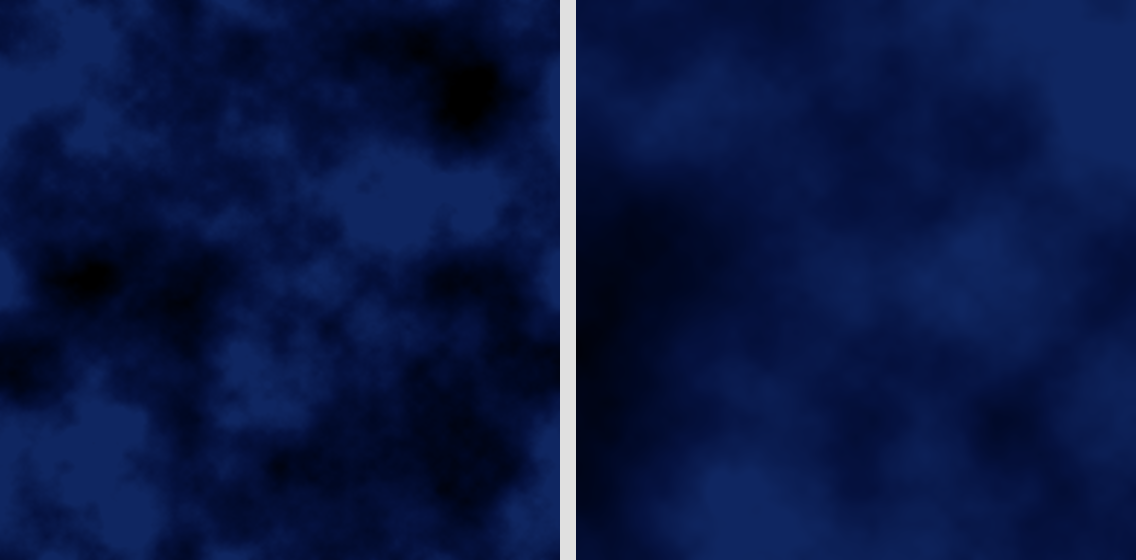
Left: the whole. Right: its middle third, enlarged.
Reproduce this texture procedurally as a Shadertoy shader.

```glsl
// Dark blue nebula clouds: wrapped value noise summed over octaves,
// then coloured by a ramp from black through navy to a muted blue.
// Every octave has a whole number of cells, so the canvas tiles.

const float BASE_CELLS = 6.0;   // cells across the canvas in the first octave
const int   OCTAVES    = 6;
const float GAIN       = 0.5;   // strength of each octave relative to the last
const float SEED       = 17.0;

// Cloud densities at which each ramp colour is reached
const float BLACK_LEVEL = 0.205;
const float DEEP_LEVEL  = 0.385;
const float NAVY_LEVEL  = 0.54;
const float GLOW_LEVEL  = 0.69;

const vec3 BLACK = vec3(0.0);
const vec3 DEEP  = vec3(0.0, 0.03, 0.14);
const vec3 NAVY  = vec3(0.02, 0.07, 0.25);
const vec3 GLOW  = vec3(0.06, 0.15, 0.38);

float hash(vec2 p) {
    return fract(sin(dot(p, vec2(127.1, 311.7))) * 43758.5453);
}

// Random value of a lattice point, repeating after period cells
float latticeValue(vec2 cell, float period, float seed) {
    return hash(mod(cell, period) + seed);
}

float tileNoise(vec2 p, float period, float seed) {
    vec2 cell = floor(p);
    vec2 f = fract(p);
    vec2 s = f * f * (3.0 - 2.0 * f);
    float a = latticeValue(cell, period, seed);
    float b = latticeValue(cell + vec2(1.0, 0.0), period, seed);
    float c = latticeValue(cell + vec2(0.0, 1.0), period, seed);
    float d = latticeValue(cell + vec2(1.0, 1.0), period, seed);
    return mix(mix(a, b, s.x), mix(c, d, s.x), s.y);
}

// Normalised octave sum in 0..1
float cloudDensity(vec2 uv) {
    float sum = 0.0;
    float total = 0.0;
    float amplitude = 1.0;
    float cells = BASE_CELLS;
    for (int i = 0; i < OCTAVES; i++) {
        sum += amplitude * tileNoise(uv * cells, cells, SEED + 7.3 * float(i));
        total += amplitude;
        amplitude *= GAIN;
        cells *= 2.0;
    }
    return sum / total;
}

// Position of x between two levels, clamped to 0..1
float ramp(float low, float high, float x) {
    return clamp((x - low) / (high - low), 0.0, 1.0);
}

vec3 cloudColor(float density) {
    vec3 color = mix(BLACK, DEEP, ramp(BLACK_LEVEL, DEEP_LEVEL, density));
    color = mix(color, NAVY, ramp(DEEP_LEVEL, NAVY_LEVEL, density));
    return mix(color, GLOW, ramp(NAVY_LEVEL, GLOW_LEVEL, density));
}

void mainImage(out vec4 fragColor, in vec2 fragCoord) {
    vec2 uv = fragCoord / iResolution.xy;
    fragColor = vec4(cloudColor(cloudDensity(uv)), 1.0);
}
```
